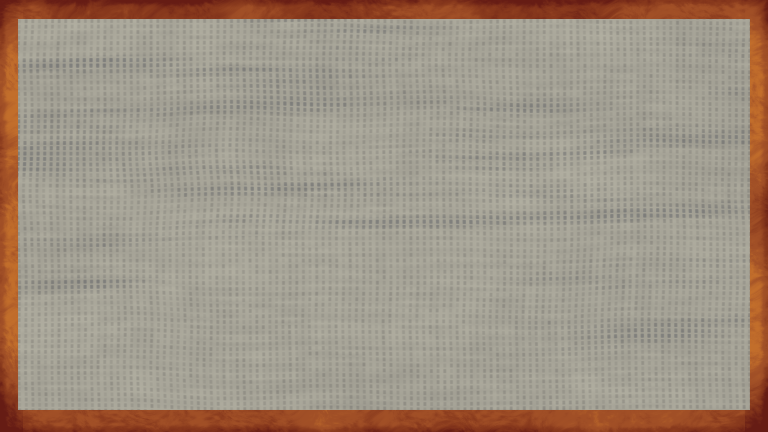
This texture is drawn by a Shadertoy shader. Its source:

```glsl
const vec2 THREADS = vec2(110.0, 72.0);       // repeats across and down
const vec4 CLOTH = vec4(0.0235, 0.051, 0.9765, 0.956); // left, bottom, right, top
const vec3 FLAX = vec3(0.675, 0.665, 0.613);
const vec3 FLAX_SHADE = vec3(0.59, 0.58, 0.54);
const vec3 GAP_BLUE = vec3(0.47, 0.48, 0.49);
const vec3 DEEP = vec3(0.40, 0.11, 0.08);
const vec3 RUST = vec3(0.53, 0.22, 0.11);
const vec3 TAN = vec3(0.63, 0.31, 0.15);
const vec3 AMBER = vec3(0.76, 0.43, 0.17);
const float GAP_DEPTH = 0.85;
const float GRAIN = 0.28;

float hash(vec2 p) {
    return fract(sin(dot(p, vec2(127.1, 311.7))) * 43758.5453);
}

float noise(vec2 p) {
    vec2 i = floor(p), f = fract(p);
    f = f * f * (3.0 - 2.0 * f);
    return mix(mix(hash(i), hash(i + vec2(1, 0)), f.x),
               mix(hash(i + vec2(0, 1)), hash(i + vec2(1, 1)), f.x), f.y);
}

float fbm(vec2 p) {
    float sum = 0.0, weight = 0.5;
    for (int i = 0; i < 4; i++) {
        sum += weight * noise(p);
        p = p * 2.03 + 17.3;
        weight *= 0.5;
    }
    return sum / 0.9375;
}

// Open weave: soft gaps between threads, with sparse horizontal bands
vec3 linen(vec2 uv) {
    vec2 c = uv * THREADS;
    c.x += 0.5 * (noise(uv * vec2(5.0, 9.0)) - 0.5);
    c.y += 0.9 * (noise(uv * vec2(7.0, 4.0) + 8.0) - 0.5);
    vec2 cell = floor(c + vec2(0.5, 0.0));
    vec2 d = abs(fract(c + vec2(0.5, 0.0)) - 0.5);

    float tilted = uv.y - 0.06 * uv.x;
    float band = smoothstep(0.52, 0.82, fbm(vec2(uv.x * 2.5, tilted * 16.0) + 3.0));
    float gap = (1.0 - smoothstep(0.06, 0.36, d.x)) * (1.0 - smoothstep(0.2, 0.5, d.y));
    gap *= 0.5 + 0.7 * hash(cell) + 0.6 * band;

    float weft = noise(vec2(c.x * 0.22, c.y * 1.3));
    float warp = noise(vec2(c.x * 1.2, c.y * 0.15) + 40.0);
    float cloud = fbm(uv * vec2(4.0, 5.0) + 11.0);
    float shade = 0.12 + 0.4 * (weft - 0.5) + 0.25 * (warp - 0.5)
                + 0.5 * (cloud - 0.4) + 0.3 * band;
    vec3 color = mix(FLAX, FLAX_SHADE, shade + GAP_DEPTH * gap);
    return mix(color, GAP_BLUE, 0.45 * band * clamp(gap, 0.0, 1.0));
}

// Mottled hide: amber along the sides, burnt corners, fine creases
vec3 leather(vec2 uv, vec2 p) {
    float side = step(0.47, abs(uv.x - 0.5));
    float midSide = smoothstep(0.0, 0.22, uv.y) * smoothstep(1.0, 0.85, uv.y);
    float tone = 0.40 + 0.55 * (fbm(p * 5.0) - 0.5) + 0.38 * side * midSide;
    tone += 0.12 * (1.0 - side) * smoothstep(0.5, 0.0, uv.y);

    vec2 burn = (uv - vec2(1.0, 0.48)) / vec2(0.06, 0.08);
    tone -= 0.35 * exp(-dot(burn, burn));
    vec2 corner = (0.5 - abs(uv - 0.5)) / vec2(0.03, 0.12);
    tone -= 0.25 * exp(-dot(corner, corner));
    vec2 edge = 0.5 - abs(uv - 0.5);
    tone -= 0.22 * (1.0 - smoothstep(0.0, 0.012, min(edge.x, edge.y * 0.6)));

    float crease = fbm(p * vec2(70.0, 95.0) + 4.0 * noise(p * 18.0));
    tone += GRAIN * (crease - 0.5);
    vec3 color = mix(DEEP, RUST, smoothstep(0.05, 0.33, tone));
    color = mix(color, TAN, smoothstep(0.30, 0.53, tone));
    return mix(color, AMBER, smoothstep(0.53, 0.78, tone));
}

void mainImage(out vec4 fragColor, in vec2 fragCoord) {
    vec2 uv = fragCoord / iResolution.xy;
    vec2 p = fragCoord / iResolution.y;

    // Cloth panel laid over the leather border
    vec2 inset = min(uv - CLOTH.xy, CLOTH.zw - uv) * iResolution.xy;
    float panel = clamp(min(inset.x, inset.y) + 0.5, 0.0, 1.0);
    vec2 clothUv = (uv - CLOTH.xy) / (CLOTH.zw - CLOTH.xy);

    vec3 color = mix(leather(uv, p), linen(clothUv), panel);
    fragColor = vec4(color, 1.0);
}
```
